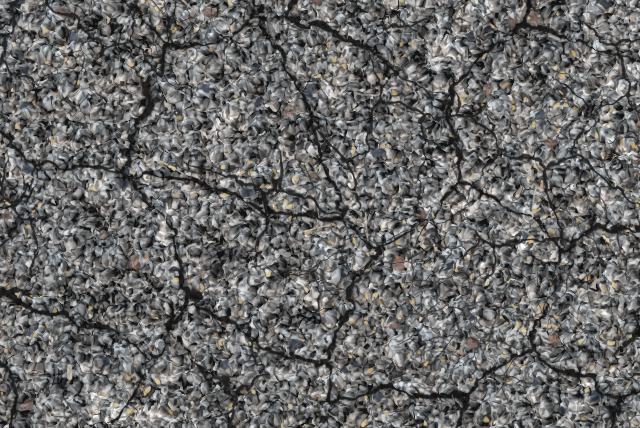
A Shadertoy shader for this texture:

```glsl
// Dry cracked soil: warped cellular borders form the cracks, blended cellular
// noise forms the gritty crust, and sparse cells become coloured grains.
// A short loop scatters bits of straw over the surface.

vec2 hash22(vec2 p) {
    vec3 q = fract(p.xyx * vec3(0.1031, 0.1030, 0.0973));
    q += dot(q, q.yzx + 33.33);
    return fract((q.xx + q.yz) * q.zy);
}

// Cellular noise: x = distance to centre, y = distance to border, zw = cell hash
vec4 cells(vec2 p) {
    vec2 base = floor(p), near1 = vec2(8.0), near2 = vec2(9.0), id = base;
    for (int j = -1; j <= 1; j++)
    for (int i = -1; i <= 1; i++) {
        vec2 cell = base + vec2(i, j);
        vec2 r = cell + 0.1 + 0.8 * hash22(cell) - p;
        if (dot(r, r) < dot(near1, near1)) {
            near2 = near1; near1 = r; id = cell;
        } else if (dot(r, r) < dot(near2, near2)) near2 = r;
    }
    float border = dot(0.5 * (near1 + near2), normalize(near2 - near1));
    return vec4(length(near1), border, hash22(id + 71.3));
}

// Cell values blended by distance: soft-edged grains, two channels
vec2 grit(vec2 p) {
    vec2 base = floor(p), sum = vec2(0.0);
    float total = 0.0;
    for (int j = -1; j <= 1; j++)
    for (int i = -1; i <= 1; i++) {
        vec2 cell = base + vec2(i, j);
        vec2 r = cell + hash22(cell) - p;
        float weight = exp(-6.0 * dot(r, r));
        sum += weight * hash22(cell + 37.7);
        total += weight;
    }
    return sum / total;
}

// Layered sines that bend straight borders
vec2 warp(vec2 p) {
    float f = 5.0;
    for (int i = 0; i < 5; i++) {
        p += 0.22 * sin(p.yx * f + vec2(0.4, 2.1) * float(i + 1)) / f;
        p = mat2(0.8, 0.6, -0.6, 0.8) * p;
        f *= 2.1;
    }
    return p;
}

// Coverage of a crack network with the given half width
float crack(vec2 p, float scale, float halfWidth, float soft) {
    float d = cells(p * scale).y / scale;
    return (1.0 - smoothstep(halfWidth - soft, halfWidth + soft, d))
         * smoothstep(0.0, 0.0012, halfWidth);
}

// Coverage of grains that fill a given share of the cells; y = grain hash
vec2 grains(vec2 p, float scale, float share, float radius, float px) {
    vec4 c = cells(p * scale);
    float d = (max(c.x, radius - c.y) - radius * (0.6 + 0.4 * c.w)) / scale;
    return vec2((1.0 - smoothstep(-px, px, d)) * step(c.z, share), c.w);
}

void mainImage(out vec4 fragColor, in vec2 fragCoord) {
    vec2 p = fragCoord / iResolution.y;
    float px = 1.0 / iResolution.y;

    // Crumbs jag the domain so that grains and cracks have rough outlines
    vec2 crumb = grit(p * 36.0), patches = grit(p * 8.0 + 5.0);
    vec2 mid = grit((p + 0.012 * crumb) * 78.0 + 9.0);
    vec2 rough = p + 0.012 * crumb + 0.008 * mid;
    vec2 fine = grit(rough * 150.0);
    vec2 bent = warp(p + 3.0) + 0.016 * crumb + 0.009 * mid;

    // Gritty crust with pale, powdery patches
    float tone = 0.475 + 0.54 * (fine.x - 0.5) + 0.4 * (mid.x - 0.5)
               + 0.2 * (crumb.x - 0.5) + 0.1 * (patches.x - 0.5);
    tone += 0.16 * smoothstep(0.6, 0.9, patches.y) * smoothstep(0.3, 0.7, crumb.y);
    tone -= 0.16 * (1.0 - smoothstep(0.0, 0.16, cells(rough * 44.0).y));
    vec3 color = max(tone, 0.07) * (1.0 + vec3(0.06, 0.0, -0.05) * (mid.y + crumb.y - 1.0));

    // Reddish clods, bluish pebbles, ochre grains and white flakes
    float shade = 0.65 + 0.7 * fine.y;
    vec2 clod = grains(rough + 2.0, 21.0, 0.035, 0.34, px);
    color = mix(color, mix(vec3(0.36, 0.29, 0.26), vec3(0.55, 0.44, 0.40), clod.y) * shade, 0.7 * clod.x);
    vec2 pebble = grains(rough + 7.0, 32.0, 0.04, 0.36, px);
    color = mix(color, mix(vec3(0.13, 0.15, 0.18), vec3(0.27, 0.30, 0.36), pebble.y) * shade, 0.8 * pebble.x);
    vec2 ochre = grains(rough + 11.0, 70.0, 0.1 * patches.x * patches.x + 0.015, 0.4, px);
    color = mix(color, mix(vec3(0.70, 0.52, 0.30), vec3(0.90, 0.82, 0.60), ochre.y), 0.85 * ochre.x);
    vec2 flake = grains(rough + 17.0, 80.0, 0.03, 0.4, px);
    color = mix(color, vec3(0.86, 0.86, 0.84), 0.8 * flake.x);

    // Main cracks, then broken side cracks and hairlines
    vec2 gap = grit(p * 5.0 + 20.0);
    float ragged = 0.004 * (mid.y - 0.5) + 0.003 * (crumb.y - 0.5);
    float open = crack(bent, 2.6, 0.0018 + 0.0042 * gap.x + ragged, 1.2 * px);
    float side = crack(bent + 4.0, 5.5, 0.0036 * smoothstep(0.48, 0.8, gap.y) + 0.3 * ragged, px);
    float hair = crack(bent + 8.0, 13.0, 0.0024 * smoothstep(0.5, 0.85, patches.x), px);
    color *= 1.0 - 0.15 * crack(bent, 2.6, 0.010, 0.008);
    color = mix(color, vec3(0.14), 0.65 * hair);
    color = mix(color, vec3(0.10), 0.85 * side);
    color = mix(color, vec3(0.06, 0.06, 0.062) + 0.07 * fine.x, 0.95 * open);

    // Straw: short, slightly bowed strokes
    for (int i = 0; i < 22; i++) {
        vec2 seed = hash22(vec2(i, 53)), kind = hash22(vec2(i, 91));
        vec2 r = p - seed * vec2(iResolution.x * px, 1.0);
        float angle = 6.2832 * kind.x;
        r = mat2(cos(angle), -sin(angle), sin(angle), cos(angle)) * r;
        r.y += 5.0 * (seed.x - 0.5) * r.x * r.x;
        float reach = 0.008 + 0.03 * kind.y * kind.y;
        float thick = i == 0 ? 0.006 : 0.001 + 0.001 * seed.y;
        float d = length(vec2(max(abs(r.x) - reach, 0.0), r.y)) - thick;
        vec3 straw = mix(vec3(0.52, 0.46, 0.39), vec3(0.88, 0.85, 0.77), i == 0 ? 1.0 : kind.y);
        color = mix(color, straw * (0.8 + 0.3 * fine.y), 0.8 * (1.0 - smoothstep(-px, px, d)));
    }

    fragColor = vec4(clamp(color, 0.0, 1.0), 1.0);
}
```
